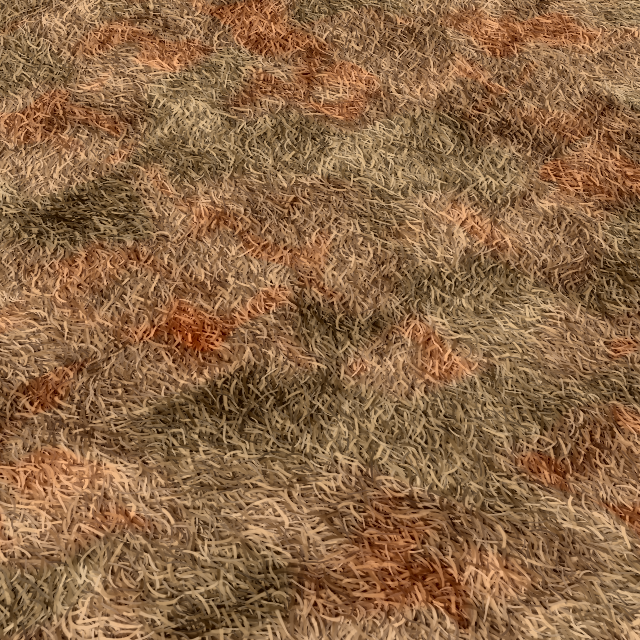
This texture is drawn by a Shadertoy shader. Its source:

```glsl
// Dry trampled grass seen at a slant: layers of curved, tapered blades are
// scattered in jittered cells over a receding ground. Soft cellular noise
// gives the pale tufts, dark hollows, rusty patches and the lie of the blades.

#define SHADE_COLOR  vec3(0.28, 0.16, 0.07)
#define STRAW_COLOR  vec3(0.82, 0.66, 0.50)
#define RUST_SHIFT   vec3(0.06, -0.025, -0.05)
#define OLIVE_SHIFT  vec3(-0.03, 0.005, 0.0)
#define LAYERS       10
#define FINE_CELL    0.016
#define COARSE_CELL  0.031
#define MEAN_TONE    0.66
#define BLADE_SPREAD 1.0
#define PATCH_SPREAD 0.85
#define LEAN         2.1
#define RECESSION    0.75

vec3 hash3(vec2 p) {
    vec3 q = fract(p.xyx * vec3(0.1031, 0.1030, 0.0973));
    q += dot(q, q.yxz + 33.33);
    return fract((q.xxy + q.yzz) * q.zyx);
}

// Cellular noise with blended borders: three independent values per point
vec3 tufts(vec2 p) {
    vec2 cell = floor(p);
    vec3 sum = vec3(0.0);
    float total = 0.0;
    for (int y = -1; y <= 1; y++)
    for (int x = -1; x <= 1; x++) {
        vec2 id = cell + vec2(x, y);
        vec2 d = p - id - hash3(id + 71.0).xy;
        float weight = exp(-5.0 * dot(d, d));
        sum += weight * hash3(id + 13.0);
        total += weight;
    }
    return sum / total;
}

// Coverage of one blade in x, its soft contact shadow in y
vec2 blade(vec2 d, float angle, float halfLength, float halfWidth, float bend) {
    vec2 along = vec2(cos(angle), sin(angle));
    float s = dot(d, along) / halfLength;
    float side = dot(d, vec2(-along.y, along.x)) - bend * halfLength * (s * s - 0.3);
    float taper = max(1.0 - s * s, 0.0);
    float body = 1.0 - smoothstep(0.35, 1.15, abs(side) / halfWidth);
    float shadow = 1.0 - smoothstep(0.3, 2.4, abs(side + halfWidth) / halfWidth);
    return vec2(body, shadow) * smoothstep(0.0, 0.45, taper);
}

void mainImage(out vec4 fragColor, in vec2 fragCoord) {
    vec2 uv = fragCoord / iResolution.y;

    // Ground plane: the grass gets finer towards the top
    vec2 ground = vec2(uv.x - 0.5, uv.y) * (1.0 + RECESSION * uv.y) + 2.0;
    vec2 wander = 0.025 * sin(ground.yx * vec2(19.0, 23.0) + 2.0 * sin(ground * 11.0));

    // Patches of tone, hue and direction
    vec3 broad = tufts((ground + wander) * vec2(4.5, 6.5));
    vec3 small = tufts((ground + wander) * vec2(12.0, 16.0) + 40.0);
    vec2 toPit = (uv - vec2(0.29, 0.47)) * mat2(0.8, -0.6, 0.6, 0.8);
    float pit = exp(-dot(toPit * vec2(15.0, 24.0), toPit * vec2(15.0, 24.0)));
    float patchTone = MEAN_TONE + PATCH_SPREAD * (0.6 * broad.x + 0.4 * small.x - 0.5)
                    + 0.06 * (uv.x + uv.y - 1.0) - 0.3 * pit;
    float rust = smoothstep(0.52, 0.8, 0.5 * broad.y + 0.5 * small.y) + pit;
    float olive = smoothstep(0.5, 0.8, 1.0 - broad.y);
    float flow = LEAN + 1.5 * (broad.z - 0.5) + 0.7 * (small.z - 0.5);

    // Blades, laid one layer over the other
    float tone = patchTone - 0.25;
    float warmth = 0.0;
    for (int i = 0; i < LAYERS; i++) {
        float layer = float(i);
        float size = mix(FINE_CELL, COARSE_CELL, fract(layer * 0.618));
        vec2 p = ground / size + layer * vec2(17.3, 31.7);
        vec2 cell = floor(p);
        for (int y = -1; y <= 1; y++)
        for (int x = -1; x <= 1; x++) {
            vec2 id = cell + vec2(x, y);
            vec3 place = hash3(id + layer * 7.0);
            vec3 look = hash3(id + layer * 11.0 + 151.0);
            vec2 d = p - id - mix(vec2(0.15), vec2(0.85), place.xy);
            float angle = flow + 1.9 * (place.z - 0.5);
            float halfLength = mix(0.55, 1.1, look.y);
            float halfWidth = mix(0.09, 0.16, look.z);
            vec2 cover = blade(d, angle, halfLength, halfWidth, 0.7 * (place.x - 0.5));
            float bladeTone = patchTone + BLADE_SPREAD * (look.x - 0.5);
            tone -= 0.13 * cover.y * (1.0 - cover.x);
            tone = mix(tone, bladeTone, 0.85 * cover.x);
            warmth = mix(warmth, look.z - 0.5, 0.85 * cover.x);
        }
    }

    // Straw ramp with rusty, olive and per-blade hue shifts
    tone = clamp(tone, -0.25, 1.15);
    vec3 color = mix(SHADE_COLOR, STRAW_COLOR, tone);
    color += RUST_SHIFT * rust + OLIVE_SHIFT * olive;
    color += vec3(0.03, 0.0, -0.05) * warmth;
    fragColor = vec4(clamp(color, 0.0, 1.0), 1.0);
}
```
